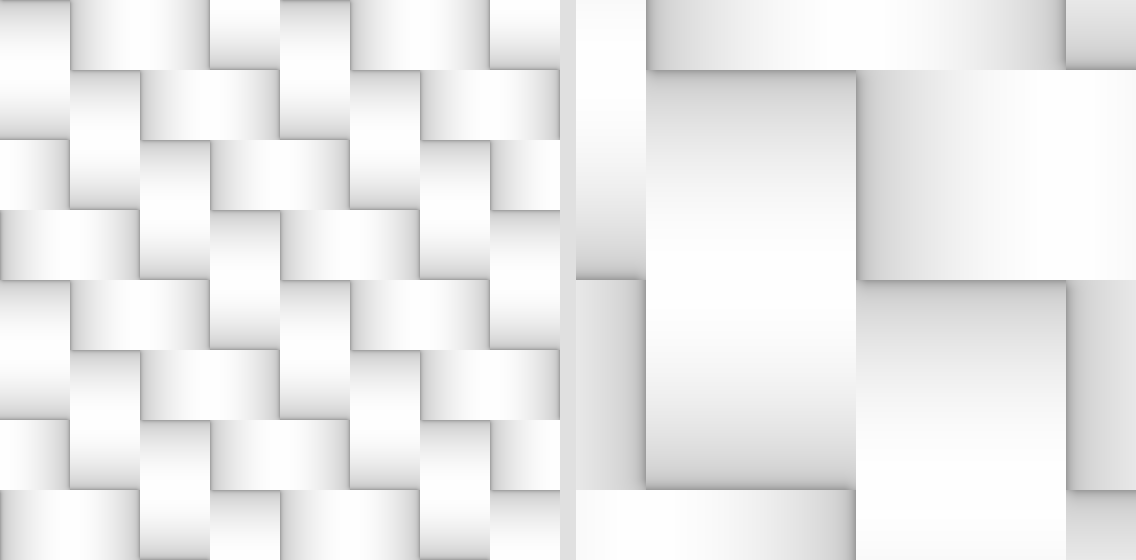
Left, the full canvas; right, a detail of the centre.
Write a Shadertoy shader that draws this pattern.

```glsl
#define CELLS 8.0           // strip widths across the canvas, a multiple of 4
#define STRIP_WHITE 0.998
#define BEND_SHADE 0.2      // darkening where a strip dips under
#define BEND_POWER 2.0
#define CONTACT_SHADE 0.2   // thin shadow beside the strip on top
#define CONTACT_WIDTH 0.03  // in strip widths
#define CORNER_FADE 0.06    // in strip widths
#define SAMPLES 3           // antialiasing grid per axis

// Brightness of a two-over, two-under weave; y runs downward.
float weave(vec2 grid) {
    vec2 cell = floor(grid);
    vec2 local = grid - cell;

    // Diagonal phase: 0 and 3 are vertical strips, 1 and 2 horizontal.
    float phase = mod(cell.x - cell.y, 4.0);
    bool vertical = phase < 0.5 || phase > 2.5;
    bool firstHalf = phase < 1.5;

    // Each strip spans two cells, related by a half turn.
    vec2 p = firstHalf ? local : 1.0 - local;
    float fromEnd = vertical ? p.y : p.x;
    float fromCorner = vertical ? p.x : p.y;

    // Soft bend along the strip, then the contact shadow at its end.
    float bend = BEND_SHADE * pow(1.0 - fromEnd, BEND_POWER);
    float contact = CONTACT_SHADE * exp(-fromEnd / CONTACT_WIDTH);
    contact *= mix(0.5, 1.0, smoothstep(0.0, CORNER_FADE, fromCorner));
    return STRIP_WHITE - bend - contact;
}

void mainImage(out vec4 fragColor, in vec2 fragCoord) {
    // Average a small grid of samples to smooth the strip edges.
    float shade = 0.0;
    for (int j = 0; j < SAMPLES; j++) {
        for (int i = 0; i < SAMPLES; i++) {
            vec2 offset = (vec2(i, j) + 0.5) / float(SAMPLES) - 0.5;
            vec2 uv = (fragCoord + offset) / iResolution.xy;
            shade += weave(CELLS * vec2(uv.x, 1.0 - uv.y));
        }
    }
    shade /= float(SAMPLES * SAMPLES);
    fragColor = vec4(vec3(shade), 1.0);
}
```
